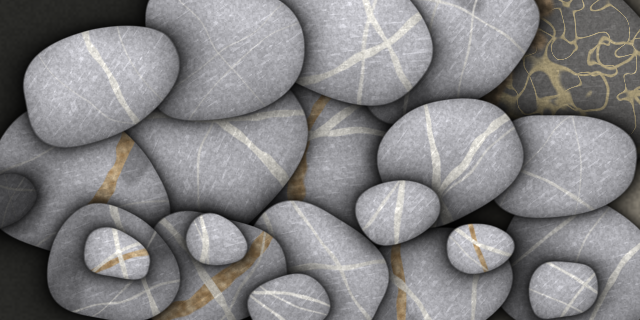
Write a WebGL 1 fragment shader that draws this texture.

```glsl
precision highp float;
uniform vec2 u_resolution;

float hash(vec2 p) {
  vec3 q = fract(p.xyx * 0.1031);
  q += dot(q, q.yzx + 33.33);
  return fract((q.x + q.y) * q.z);
}

float noise(vec2 p) {
  vec2 i = floor(p), f = fract(p);
  f = f * f * (3.0 - 2.0 * f);
  return mix(mix(hash(i), hash(i + vec2(1, 0)), f.x),
             mix(hash(i + vec2(0, 1)), hash(i + vec2(1, 1)), f.x), f.y);
}

vec2 rotate(vec2 p, float a) {
  return vec2(cos(a) * p.x + sin(a) * p.y, cos(a) * p.y - sin(a) * p.x);
}

// Rounded, slightly lopsided outline: 0 at the middle, 1 on the rim
float pebbleRadius(vec2 q, float seed) {
  q.y *= 1.0 + 0.16 * q.x;
  vec2 a = pow(abs(q) + 0.0001, vec2(2.3));
  float wobble = noise(q / (length(q) + 0.3) * 1.5 + seed * 7.3 + 40.0) - 0.5;
  return pow(a.x + a.y, 1.0 / 2.3) * (1.0 + 0.25 * wobble);
}

// Mineral veins: a few curved bands of varied width
vec3 addVeins(vec3 col, vec2 s, vec2 size, float seed) {
  for (float j = 0.0; j < 3.0; j++) {
    vec2 key = vec2(seed * 3.7 + 5.0, j * 9.1 + 2.0);
    float pick = hash(key + 31.0);
    float ochre = step(mod(seed, 4.0) + j, 0.5);
    vec2 v = rotate(s, (hash(key) - 0.5) * 2.2);
    float bend = (hash(key + 11.0) - 0.5) * 2.4;
    float offset = (hash(key + 23.0) - 0.5) * size.x;
    float line = abs(v.x - offset + bend * v.y * v.y + 0.03 * (noise(v * 9.0 + seed) - 0.5));
    float width = mix(0.001, 0.014, pick * pick) + 0.011 * ochre;
    width *= min(1.0, size.x * 5.0) * (0.6 + 0.8 * noise(v * 25.0 + 60.0));
    float band = 1.0 - smoothstep(width - 0.002, width + 0.004, line);
    vec3 rust = mix(vec3(0.56, 0.44, 0.29), vec3(0.79, 0.71, 0.58), noise(s * 65.0 + 80.0));
    vec3 tint = mix(vec3(0.84, 0.83, 0.80), rust, ochre);
    col = mix(col, tint, band * mix(0.45 + 0.5 * pick, 0.95, ochre));
  }
  return col;
}

// Dark stone crossed by a yellow net, with a rusty end
vec3 nettedStone(vec2 s, vec2 q) {
  vec3 col = vec3(0.36, 0.355, 0.35);
  vec2 w = s + 0.03 * vec2(noise(s * 19.0 + 50.0), noise(s * 19.0 + 90.0));
  float coarse = abs(noise(w * 13.0 + 30.0) - 0.5);
  float fine = abs(noise(rotate(w, 0.8) * 21.0 + 70.0) - 0.5);
  float net = 1.0 - smoothstep(0.015, 0.065, min(coarse, fine * 1.3));
  col = mix(col, vec3(0.70, 0.64, 0.48), net * 0.75);
  float crust = smoothstep(0.45, 0.65, -q.x + 0.5 * (noise(s * 20.0 + 9.0) - 0.5));
  return mix(col, vec3(0.62, 0.53, 0.42) * (0.6 + 0.6 * noise(s * 60.0 + 20.0)), crust);
}

vec3 stoneSurface(vec2 s, vec2 q, vec2 size, float d, float seed, float dark) {
  float shade = mix(0.61, 0.71, hash(vec2(seed, 4.0)));
  vec3 col = shade * vec3(0.99, 0.99, 1.02);
  col *= 0.93 + 0.14 * noise(s * 8.0 + seed * 5.0 + 20.0);
  float damp = step(0.7, hash(vec2(seed, 8.0))) + step(seed, 0.5);
  col *= 1.0 - 0.25 * min(damp, 1.0) * smoothstep(0.68, 0.82, noise(s * 7.0 + 44.0));
  col = addVeins(col, s, size, seed);
  if (seed == 1.0) col = nettedStone(s, q);
  col *= mix(1.0, 0.36, dark);

  // Grain and short pale scratches
  float grain = noise(s * 115.0 + 300.0) + noise(s * 230.0 + 500.0) - 1.0;
  float scratch = smoothstep(0.74, 0.95, noise(rotate(s, 0.6) * vec2(38.0, 120.0) + 200.0));
  col *= 1.0 + 0.13 * grain + 0.12 * scratch;

  // Soft light from above, falling off at the rim
  return col * (1.07 + 0.13 * q.y - 0.07 * d * d - 0.24 * pow(d, 7.0));
}

vec3 bowl(vec2 p) {
  vec3 tan_ = vec3(0.67, 0.64, 0.58) * mix(1.0, 0.62, smoothstep(0.2, 1.0, p.y));
  vec3 col = mix(vec3(0.16, 0.16, 0.15), tan_, smoothstep(1.35, 1.9, p.x));
  return col * (0.92 + 0.16 * noise(p * 120.0));
}

void main() {
  vec2 p = gl_FragCoord.xy / u_resolution.y;
  vec3 col = bowl(p);

  // Large stones on a loose grid from back to front, then small pebbles
  for (float i = 0.0; i < 22.0; i++) {
    vec2 jitter = vec2(hash(vec2(i, 1.3)), hash(vec2(i, 7.9))) - 0.5;
    float slot = mod(7.0 + 7.0 * i, 15.0);
    float row = floor((slot + 0.5) / 5.0);
    vec2 c = vec2(0.3 + 0.36 * (slot - 5.0 * row), 0.13 + 0.37 * row);
    c.y -= 0.12 * row * (c.x - 1.02) * (c.x - 1.02);
    c += jitter * vec2(0.12, 0.08);
    float width = mix(0.37, 0.21, sqrt(i / 15.0));
    if (i > 14.5) {
      c = vec2(0.06 + 0.29 * (i - 15.0), 0.24) + jitter * vec2(0.1, 0.4);
      width = 0.085 + 0.05 * hash(vec2(i, 5.5));
    }
    vec2 size = width * vec2(1.0, mix(0.68, 0.88, hash(vec2(i, 3.1))));
    vec2 s = rotate(p - c, (hash(vec2(i, 6.7)) - 0.5) * 1.1);
    vec2 q = s / size;
    float d = pebbleRadius(q, i);
    float dist = (d - 1.0) * size.y;
    col *= 1.0 - 0.75 * exp(-max(dist, 0.0) * 32.0);
    if (dist < 0.004) {
      float dark = step(14.5, i) * step(c.x, 0.2);
      vec3 stone = stoneSurface(s, q, size, d, i, dark);
      col = mix(col, stone, 1.0 - smoothstep(-0.003, 0.003, dist));
    }
  }
  gl_FragColor = vec4(clamp(col, 0.0, 1.0), 1.0);
}
```
